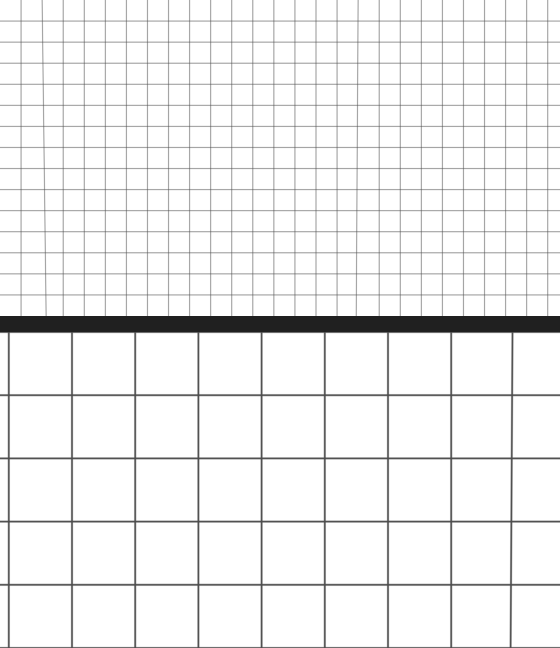
Top: the whole. Bottom: its middle third, enlarged.
Write a Shadertoy shader that draws this pattern.

```glsl
// Thin dark grey square grid on white, with two upright lines slightly tilted.

const float ROWS = 15.0;               // cells down the canvas height
const float LINE_WIDTH = 0.028;        // in cells
const vec3 PAPER = vec3(1.0);
const vec3 INK = vec3(0.30);
const float LEFT_TILTED = 2.0;         // index of each tilted upright
const float RIGHT_TILTED = 17.0;
const float LEFT_DRIFT = 0.19;         // sideways drift at the bottom, in cells
const float RIGHT_DRIFT = -0.09;

// Running integral of a tent filter spanning -1 to 1.
float tentIntegral(float u) {
    u = clamp(u, -1.0, 1.0);
    return 0.5 + u - 0.5 * u * abs(u);
}

// Filtered coverage of a line at signed distance d.
float lineCoverage(float d, float pixel) {
    float halfWidth = 0.5 * LINE_WIDTH;
    return tentIntegral((d + halfWidth) / pixel)
         - tentIntegral((d - halfWidth) / pixel);
}

// Sideways shift of an upright, growing from top to bottom.
float uprightDrift(float index, float depth) {
    float drift = index == LEFT_TILTED ? LEFT_DRIFT
                : index == RIGHT_TILTED ? RIGHT_DRIFT : 0.0;
    return drift * depth;
}

void mainImage(out vec4 fragColor, in vec2 fragCoord) {
    float pixel = ROWS / iResolution.y;
    vec2 cell = fragCoord * pixel;
    vec2 index = floor(cell + 0.5);
    float depth = 1.0 - cell.y / ROWS;

    // Nearest upright and level line
    vec2 d = cell - index;
    d.x -= uprightDrift(index.x, depth);
    vec2 coverage = vec2(lineCoverage(d.x, pixel), lineCoverage(d.y, pixel));

    // Leave the canvas border open
    coverage.x *= step(0.5, index.x);
    coverage.y *= step(0.5, index.y) * step(index.y, ROWS - 0.5);

    // Crossings overlay both strokes
    float ink = 1.0 - (1.0 - coverage.x) * (1.0 - coverage.y);
    fragColor = vec4(mix(PAPER, INK, ink), 1.0);
}
```
